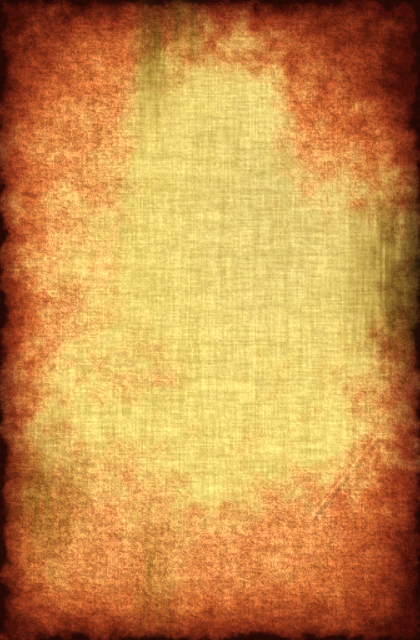
Write a Shadertoy shader that draws this background.

```glsl
// Worn linen and leather sheet: a golden middle inside scorched orange edges.
#define GOLD       vec3(0.96, 0.86, 0.46)
#define LINEN      vec3(0.89, 0.79, 0.46)
#define AMBER      vec3(0.94, 0.61, 0.33)
#define RUST       vec3(0.81, 0.41, 0.19)
#define BROWN      vec3(0.58, 0.21, 0.10)
#define CHAR       vec3(0.28, 0.06, 0.03)
#define OLIVE      vec3(0.54, 0.40, 0.12)
#define BLOTCH     0.80   // raggedness of the golden area
#define SCORCH     0.60   // unevenness of the burnt rim
#define WEAVE      0.13   // strength of the linen threads
#define GRAIN      0.30   // strength of the leather grain

float hash(vec2 p) {
    vec3 q = fract(vec3(p.xyx) * 0.1031);
    q += dot(q, q.yzx + 33.33);
    return fract((q.x + q.y) * q.z);
}

float noise(vec2 p) {
    vec2 i = floor(p), f = fract(p);
    f = f * f * (3.0 - 2.0 * f);
    return mix(mix(hash(i), hash(i + vec2(1, 0)), f.x),
               mix(hash(i + vec2(0, 1)), hash(i + vec2(1, 1)), f.x), f.y);
}

// Layered noise centred on zero
float fbm(vec2 p) {
    float sum = 0.0, amp = 0.5;
    for (int i = 0; i < 5; i++) {
        sum += amp * (noise(p) - 0.5);
        p = mat2(1.6, 1.2, -1.2, 1.6) * p + 17.3;
        amp *= 0.6;
    }
    return sum;
}

// Soft elliptical spot
float spot(vec2 uv, vec2 centre, vec2 radius) {
    vec2 d = (uv - centre) / radius;
    return exp(-dot(d, d));
}

float segmentDistance(vec2 p, vec2 a, vec2 b) {
    vec2 ab = b - a;
    return length(p - a - ab * clamp(dot(p - a, ab) / dot(ab, ab), 0.0, 1.0));
}

void mainImage(out vec4 fragColor, in vec2 fragCoord) {
    vec2 uv = fragCoord / iResolution.xy;
    vec2 p = fragCoord / iResolution.x;
    float cloud = fbm(p * 5.0 + 3.0);
    float mottle = fbm(p * 26.0 + 8.0);

    // Light falls off towards the four sides and the corners
    vec2 low = 1.0 - exp(-(uv + 0.004) / vec2(0.075, 0.062));
    vec2 high = 1.0 - exp(-(1.004 - uv) / vec2(0.085, 0.070));
    float light = low.x * low.y * high.x * high.y;
    light *= 1.0 - 0.42 * spot(uv, vec2(0.90, 0.90), vec2(0.24, 0.11));
    light *= 1.0 - 0.30 * spot(uv, vec2(0.96, 0.10), vec2(0.18, 0.16));
    light *= 1.0 - 0.25 * spot(uv, vec2(0.05, 0.93), vec2(0.18, 0.12));
    light += SCORCH * (0.5 * cloud + 0.6 * mottle) * (1.1 - 0.5 * light);

    // Scorched leather ramp
    vec3 col = mix(CHAR, BROWN, smoothstep(0.05, 0.42, light));
    col = mix(col, RUST, smoothstep(0.34, 0.70, light));
    col = mix(col, AMBER, smoothstep(0.60, 0.95, light));

    // Golden area built from overlapping spots
    float gold = 1.05 * spot(uv, vec2(0.54, 0.54), vec2(0.36, 0.30));
    gold += 0.65 * spot(uv, vec2(0.52, 0.80), vec2(0.15, 0.11));
    gold += 0.45 * spot(uv, vec2(0.19, 0.31), vec2(0.16, 0.12));
    gold += 0.45 * spot(uv, vec2(0.84, 0.57), vec2(0.12, 0.12));
    gold += 0.35 * spot(uv, vec2(0.76, 0.32), vec2(0.14, 0.09));
    gold += 0.30 * spot(uv, vec2(0.53, 0.25), vec2(0.10, 0.07));
    gold += 0.35 * spot(uv, vec2(0.36, 0.84), vec2(0.05, 0.13));
    gold -= 0.25 * spot(uv, vec2(0.74, 0.78), vec2(0.09, 0.08));
    gold -= 0.28 * spot(uv, vec2(0.36, 0.43), vec2(0.12, 0.06));
    gold += BLOTCH * (0.55 * cloud + 0.6 * mottle);
    float linen = spot(uv, vec2(0.66, 0.67), vec2(0.27, 0.23));
    vec3 cloth = mix(GOLD, LINEN, clamp(0.8 * linen + 0.6 * mottle, 0.0, 1.0));
    cloth *= 0.50 + 0.50 * smoothstep(0.20, 0.75, light);
    float clothAmount = smoothstep(0.14, 0.80, gold);
    col = mix(col, cloth, clothAmount);

    // Olive stains drawn out along the threads
    float streak = noise(p * vec2(50.0, 5.0)) * 0.6 + noise(p * vec2(140.0, 12.0)) * 0.6;
    float stain = spot(uv, vec2(0.36, 0.92), vec2(0.04, 0.11));
    stain += spot(uv, vec2(0.45, 0.96), vec2(0.04, 0.06));
    stain += 1.3 * spot(uv, vec2(0.94, 0.57), vec2(0.09, 0.13));
    stain += 0.7 * spot(uv, vec2(0.36, 0.10), vec2(0.06, 0.08));
    stain += 0.8 * spot(uv, vec2(0.12, 0.22), vec2(0.08, 0.10));
    col = mix(col, OLIVE * (0.35 + 0.9 * light), clamp(stain * streak, 0.0, 0.75));

    // Short broken linen threads, with a few long faint fibres
    float threads = noise(p * vec2(260.0, 22.0)) + noise(p * vec2(24.0, 260.0)) - 1.0;
    threads += 0.5 * (noise(p * vec2(70.0, 6.0)) + noise(p * vec2(8.0, 80.0)) - 1.0);
    col *= 1.0 + WEAVE * threads * vec3(0.7, 0.8, 1.5);

    // Pebbled leather grain in slanted cells plus fine dust
    vec2 slanted = mat2(0.9, 0.4, -0.4, 0.9) * p;
    float pebbles = noise(slanted * vec2(110.0, 170.0) + 2.0 * mottle) - 0.5;
    float dust = noise(p * 336.0) - 0.5;
    float grain = 0.8 * pebbles + 0.9 * dust;
    col *= 1.0 + GRAIN * grain * mix(1.3, 0.42, clothAmount) * vec3(0.7, 1.0, 1.2);

    // Diagonal crease with a pale ridge and a shaded side
    vec2 aspect = vec2(1.0, iResolution.y / iResolution.x);
    vec2 creaseStart = vec2(0.70, 0.16) * aspect, creaseEnd = vec2(0.90, 0.32) * aspect;
    vec2 bent = p + 0.016 * mottle;
    float worn = smoothstep(0.2, 0.7, noise(p * 45.0));
    float ridge = smoothstep(0.005, 0.0, segmentDistance(bent, creaseStart, creaseEnd));
    float shade = smoothstep(0.007, 0.0, segmentDistance(bent + vec2(-0.008, 0.006), creaseStart, creaseEnd));
    col *= 1.0 + worn * (0.16 * ridge - 0.16 * shade);

    // Frayed dark rim
    vec2 border = min(uv, 1.0 - uv) * aspect;
    float rim = min(border.x, border.y) + 0.05 * mottle + 0.015 * cloud;
    col *= mix(0.55, 1.0, smoothstep(-0.002, 0.016, rim));

    fragColor = vec4(clamp(col, 0.0, 1.0), 1.0);
}
```
